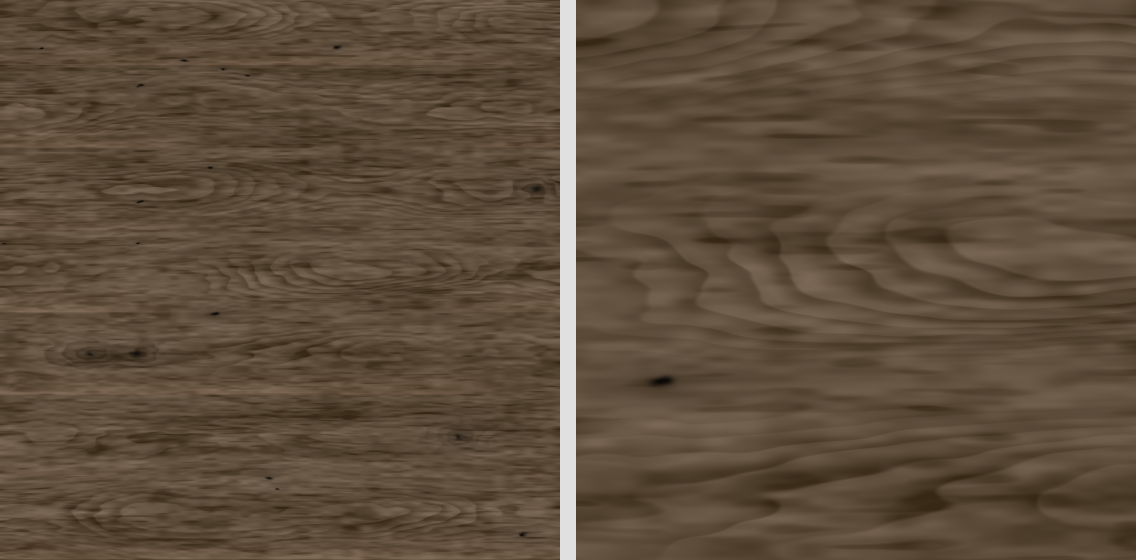
Left, the full canvas; right, a detail of the centre.
Write a Shadertoy shader that draws this texture.

```glsl
// Dark walnut planks with horizontal grain, cathedral figure and small knots.
#define BOARDS 6.8        // planks per canvas height
#define RING_COUNT 7.5    // growth rings from plank axis to plank edge
#define RING_DRIFT 4.2    // rings crossed along the plank axis
#define RING_CONTRAST 0.62
#define GRAIN_CONTRAST 0.30
#define PORE_DEPTH 0.38
#define SEAM_GLOW 0.42
#define BIG_KNOTS 4
#define ALL_KNOTS 18
#define BASE_TONE 0.56
#define DARK_WOOD vec3(0.26, 0.20, 0.13)
#define LIGHT_WOOD vec3(0.44, 0.37, 0.30)

float hash(vec2 p) {
    vec3 q = fract(vec3(p.xyx) * 0.1031);
    q += dot(q, q.yzx + 33.33);
    return fract((q.x + q.y) * q.z);
}

// Smooth value noise in -1..1
float noise(vec2 p) {
    vec2 cell = floor(p), f = fract(p);
    f = f * f * (3.0 - 2.0 * f);
    float low = mix(hash(cell), hash(cell + vec2(1, 0)), f.x);
    float high = mix(hash(cell + vec2(0, 1)), hash(cell + vec2(1, 1)), f.x);
    return 2.0 * mix(low, high, f.y) - 1.0;
}

// x: ring displacement around large knots, y: darkness of the knot cores
vec2 knots(vec2 p) {
    vec2 result = vec2(0.0);
    p += vec2(0.004, 0.002) * noise(p * vec2(90.0, 160.0));
    for (int i = 0; i < ALL_KNOTS; i++) {
        float id = float(i);
        bool big = i < BIG_KNOTS;
        vec2 center = vec2(hash(vec2(id, 3.7)), hash(vec2(id, 19.3)));
        if (big) center.y = (floor(center.y * 6.0) + 0.5) / BOARDS;
        float size = big ? 1.5 : mix(0.4, 1.0, hash(vec2(id, 41.9)));
        vec2 d = (p - center) / (size * vec2(0.0065, 0.0032));
        float core = exp(-dot(d, d));
        float halo = exp(-0.05 * dot(d, d));
        result += big ? vec2(3.0 * halo, 0.55 * core + 0.15 * halo)
                      : vec2(0.0, 0.85 * core + 0.07 * halo);
    }
    return result;
}

// Dark-edged growth rings forming loops and arches along the plank axis
float cathedral(vec2 p, float board, float across, float knotLift) {
    float seed = 17.0 * board + 5.0;
    float v = across + 0.22 * noise(vec2(p.x * 2.5, seed));
    float h = RING_COUNT * v * v + knotLift;
    h += RING_DRIFT * noise(vec2(p.x * 3.2 + seed, seed + v * 0.8));
    h += 0.8 * noise(vec2(p.x * 9.0, p.y * 32.0 + seed));
    h += 0.25 * noise(vec2(p.x * 32.0, p.y * 110.0));
    float aa = fwidth(h);
    float s = fract(h);
    float ring = smoothstep(0.0, 0.65, s)
               * (1.0 - smoothstep(1.0 - clamp(aa, 0.14, 0.5), 1.0, s));
    float presence = 0.65 + 0.4 * noise(vec2(p.x * 4.0, p.y * 18.0 + seed));
    float band = exp(-2.6 * v * v) * (1.0 - smoothstep(0.75, 1.0, abs(across)));
    return (ring - 0.6) * presence * band * (1.0 - smoothstep(0.4, 1.0, aa));
}

// Streaks from broad to fine, all stretched along x
float grain(vec2 p) {
    float g = 0.55 * noise(p * vec2(1.6, 15.0));
    g += 0.75 * noise(p * vec2(4.5, 58.0) + 7.0);
    g += 0.85 * noise(p * vec2(13.0, 150.0) + 23.0);
    g += 0.75 * noise(p * vec2(55.0, 250.0) + 51.0);
    return g;
}

void mainImage(out vec4 fragColor, in vec2 fragCoord) {
    vec2 p = fragCoord / iResolution.y;

    // Plank layout
    float board = floor(p.y * BOARDS);
    float along = fract(p.y * BOARDS);
    float across = 2.0 * along - 1.0;

    // Gentle waviness of the fibres
    vec2 w = p;
    w.y += 0.010 * noise(p * vec2(2.2, 6.0)) + 0.003 * noise(p * vec2(8.0, 24.0));

    vec2 knot = knots(p);
    float tone = BASE_TONE + GRAIN_CONTRAST * grain(w);
    tone += RING_CONTRAST * cathedral(w, board, across, knot.x);

    // Short dark pores
    float pores = noise(w * vec2(24.0, 210.0) + 90.0);
    tone -= PORE_DEPTH * smoothstep(0.25, 0.85, pores);

    // Plank shade and pale strip above each seam
    tone += 0.10 * (hash(vec2(board, 8.0)) - 0.5);
    float glow = smoothstep(-0.5, 0.7, noise(vec2(p.x * 1.8, board * 9.0 + 2.0)));
    glow *= exp(-7.0 * along) * smoothstep(0.0, 0.02, along);
    tone += SEAM_GLOW * glow;

    vec3 color = mix(DARK_WOOD, LIGHT_WOOD, clamp(tone, -0.25, 1.25));
    color += vec3(0.018, 0.004, -0.004) * glow;
    color *= 1.0 - clamp(knot.y, 0.0, 0.85);
    fragColor = vec4(color, 1.0);
}
```
